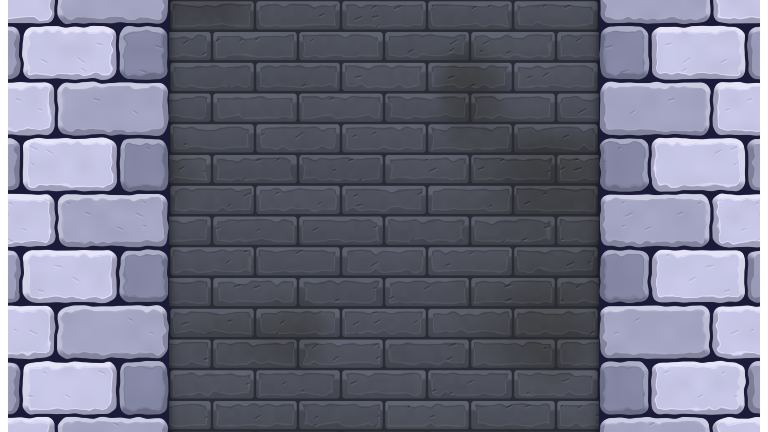
Write a Shadertoy shader that draws this texture.

```glsl
// Dark brick wall framed by two mirrored columns of pale rounded stones.

const float CANVAS_H = 432.0;   // design units along the canvas height
const float WALL_HALF = 215.0;  // half width of the brick wall
const float FRAME_HALF = 376.0; // outer edge of the stone columns
const vec2 BRICK = vec2(86.0, 30.75);
const float STONE_H = 55.85;

float hash(vec2 p) {
    return fract(sin(dot(p, vec2(127.1, 311.7))) * 43758.5453);
}

float noise(vec2 p) {
    vec2 i = floor(p), f = fract(p);
    f = f * f * (3.0 - 2.0 * f);
    return mix(mix(hash(i), hash(i + vec2(1, 0)), f.x),
               mix(hash(i + vec2(0, 1)), hash(i + vec2(1, 1)), f.x), f.y);
}

float roundBox(vec2 p, vec2 halfSize, float radius) {
    vec2 q = abs(p) - halfSize + radius;
    return length(max(q, 0.0)) + min(max(q.x, q.y), 0.0) - radius;
}

float inside(float d, float aa) {
    return smoothstep(aa, -aa, d);
}

// Short slanted nicks: negative in the cut, positive on its lit lower lip
float nicks(vec2 p, vec2 cell, float density, float aa) {
    vec2 id = floor(p / cell);
    vec2 q = (fract(p / cell) - 0.5) * cell;
    q -= (vec2(hash(id + 3.0), hash(id + 7.0)) - 0.5) * cell * 0.35;
    q.y += q.x * mix(0.2, 0.7, hash(id + 11.0));
    float len = mix(1.5, 4.0, hash(id + 17.0));
    float cut = inside(roundBox(q, vec2(len, 0.8), 0.7), aa);
    float lip = inside(roundBox(q - vec2(0.5, 1.6), vec2(len, 0.7), 0.6), aa);
    return step(hash(id), density) * (0.6 * lip - cut);
}

vec3 brickWall(vec2 p, float aa) {
    float row = floor(p.y / BRICK.y);
    vec2 grid = vec2((p.x + WALL_HALF) / BRICK.x + 0.5 * mod(row, 2.0), p.y / BRICK.y);
    vec2 id = floor(grid);
    vec2 q = (fract(grid) - 0.5) * BRICK;
    float d = roundBox(q, BRICK * 0.5 - 1.3, 3.0);

    // Face with slow dark stains
    float stain = smoothstep(0.5, 0.9, noise(p * 0.012 + 4.0));
    vec3 face = mix(vec3(0.302, 0.312, 0.355), vec3(0.25, 0.255, 0.27), stain);
    face *= 0.97 + 0.06 * hash(id) + 0.05 * (noise(p * 0.15) - 0.5);
    face *= 1.0 - 0.1 * q.y / BRICK.y;

    // Chipped bevel: pale above, dim below and at the ends
    float wave = noise(vec2(p.x * 0.13, id.y * 5.0 + q.y * 0.06));
    float chip = 2.0 + 5.5 * wave * wave;
    float top = smoothstep(-3.0, -7.0, q.y);
    float rim = inside(-d - chip, aa);
    float crease = inside(abs(-d - chip - 1.0) - 0.6, aa);
    face += rim * mix(vec3(-0.025), vec3(0.05, 0.052, 0.06), top);
    face += crease * mix(0.035, -0.045, top);
    face += 0.075 * nicks(p + id * 9.0, vec2(21.0, 11.0), 0.28, aa) * (1.0 - rim);

    vec3 mortar = vec3(0.165, 0.17, 0.2);
    vec3 col = mix(mortar, face, inside(d, aa));
    float edge = WALL_HALF - abs(p.x);
    return col * (1.0 - 0.4 * exp(-max(edge, 0.0) / 4.0));
}

// u runs outward from the brick wall
vec3 stoneColumn(vec2 p, float u, float aa) {
    float rowY = (p.y - 25.0) / STONE_H;
    float row = floor(rowY);
    bool threeStones = mod(row, 2.0) < 0.5;

    // Span and tone of the stone at this place
    vec2 span = u < 112.5 ? vec2(-0.5, 112.5) : vec2(112.5, 220.0);
    float tone = u < 112.5 ? 0.5 : 1.0;
    if (threeStones) {
        span = u < 51.0 ? vec2(-0.5, 51.0) : u < 147.5 ? vec2(51.0, 147.5) : vec2(147.5, 220.0);
        tone = u < 51.0 ? 0.0 : u < 147.5 ? 1.0 : 0.35;
    }
    vec2 q = vec2(u - 0.5 * (span.x + span.y), (fract(rowY) - 0.5) * STONE_H);
    vec2 halfSize = vec2(0.5 * (span.y - span.x), 0.5 * STONE_H) - vec2(1.6, 1.8);
    q += 2.2 * (vec2(noise(p * 0.11), noise(p * 0.11 + 31.0)) - 0.5);
    float d = roundBox(q, halfSize, 10.0);

    vec3 face = tone < 0.5
        ? mix(vec3(0.52, 0.53, 0.645), vec3(0.64, 0.645, 0.76), tone * 2.0)
        : mix(vec3(0.64, 0.645, 0.76), vec3(0.775, 0.772, 0.895), tone * 2.0 - 1.0);
    face *= 1.0 + 0.05 * (noise(p * 0.06) - 0.5);

    // Worn bevel lit from above
    vec2 toLight = vec2(0.4, -1.0);
    float lit = 0.5 * (roundBox(q + toLight, halfSize, 10.0) - roundBox(q - toLight, halfSize, 10.0));
    float worn = 2.5 + 4.0 * noise(p * 0.16 + 9.0);
    float rim = inside(-d - worn, aa);
    vec3 bevel = mix(face * 0.8, mix(face, vec3(0.95, 0.95, 1.0), 0.35 + 0.35 * tone),
                     smoothstep(-0.5, 0.8, lit));
    vec3 col = mix(face, bevel, rim);
    float seam = inside(abs(-d - worn - 0.8) - 0.5, aa);
    col += seam * mix(-0.04, 0.08, tone);

    // Scattered wear on the face
    col += 0.07 * nicks(vec2(u, p.y) + row * 13.0, vec2(19.0, 13.0), 0.22, aa) * (1.0 - rim);
    return mix(vec3(0.11, 0.1, 0.225), col, inside(d, aa));
}

void mainImage(out vec4 fragColor, in vec2 fragCoord) {
    // Centred x, with y measured down from the top
    float unit = CANVAS_H / iResolution.y;
    vec2 p = vec2(fragCoord.x - 0.5 * iResolution.x, iResolution.y - fragCoord.y) * unit;
    float aa = 0.6 * unit;

    vec3 col = brickWall(p, aa);
    float u = abs(p.x) - WALL_HALF;
    col = mix(col, stoneColumn(p, u, aa), inside(-u, aa));
    col = mix(col, vec3(1.0), inside(FRAME_HALF - abs(p.x), aa)); // white margins
    fragColor = vec4(col, 1.0);
}
```
